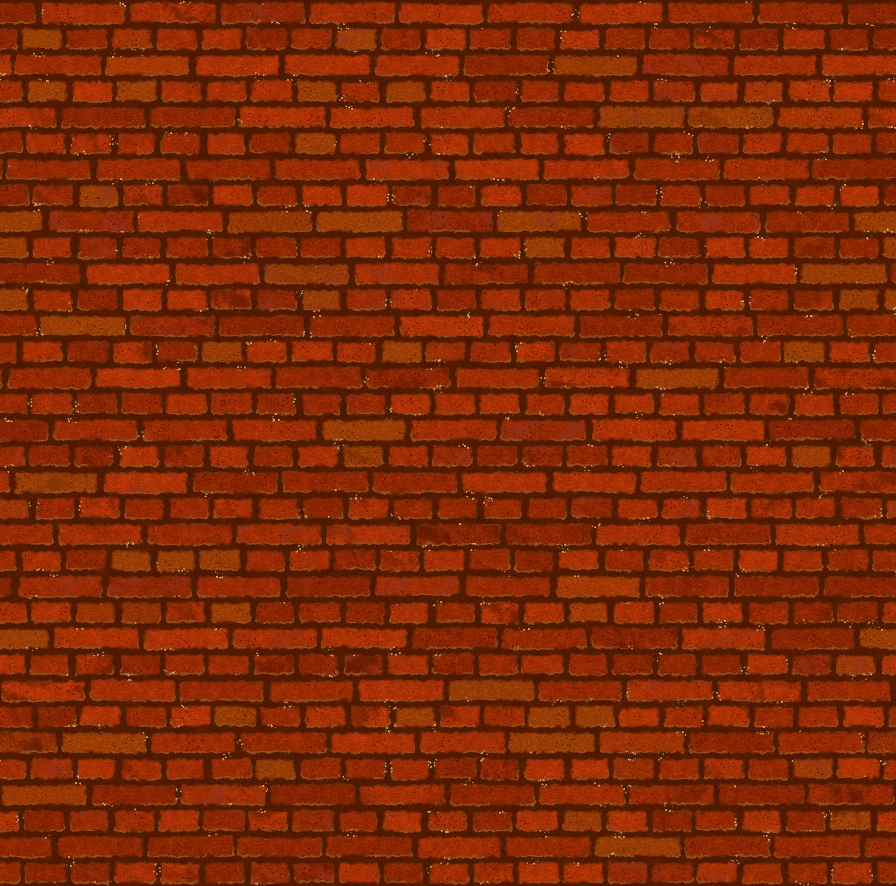
This texture is drawn by a Shadertoy shader. Its source:

```glsl
const float ROWS = 34.0;
const float SHORT_COUNT = 20.0;
const float LONG_COUNT = 10.0;
const float WALL_WIDTH = 34.4; // wall width in row heights

const vec3 MORTAR = vec3(0.32, 0.105, 0.0);
const vec3 BRICK_DARK = vec3(0.47, 0.12, 0.0);
const vec3 BRICK_BRIGHT = vec3(0.76, 0.225, 0.025);
const vec3 BRICK_ORANGE = vec3(0.67, 0.28, 0.02);
const vec3 BRICK_ASHEN = vec3(0.57, 0.20, 0.12);
const vec3 EDGE_BROWN = vec3(0.43, 0.15, 0.01);
const vec3 RIM_TAN = vec3(0.68, 0.37, 0.11);
const vec3 LIME = vec3(0.82, 0.72, 0.46);
const vec3 PIT = vec3(0.24, 0.06, 0.0);

vec2 hash2(vec2 p) {
    vec3 q = fract(p.xyx * vec3(0.1031, 0.1030, 0.0973));
    q += dot(q, q.yzx + 33.33);
    return fract((q.xx + q.yz) * q.zy);
}

// Distance to the nearest scattered point
float cellular(vec2 p) {
    vec2 cell = floor(p), f = p - cell;
    float nearest = 4.0;
    for (int j = -1; j <= 1; j++)
    for (int i = -1; i <= 1; i++) {
        vec2 o = vec2(i, j);
        vec2 r = o + hash2(cell + o) - f;
        nearest = min(nearest, dot(r, r));
    }
    return sqrt(nearest);
}

// Layered sines, roughly -1 to 1
float ripple(vec2 p) {
    float sum = 0.0, amp = 0.5;
    for (int i = 0; i < 4; i++) {
        sum += amp * sin(p.x + 1.7 * sin(p.y)) * cos(p.y * 0.9);
        p = mat2(1.2, 1.6, -1.6, 1.2) * p + 2.3;
        amp *= 0.6;
    }
    return sum;
}

float roundedBox(vec2 p, vec2 halfSize, float radius) {
    vec2 q = abs(p) - halfSize + radius;
    return length(max(q, 0.0)) + min(max(q.x, q.y), 0.0) - radius;
}

// Joint offset of a course, as a share of one brick
float courseShift(float row, float isLong) {
    float jitter = hash2(vec2(row, 7.0)).x - 0.5;
    float longShift = 0.5 * mod(floor(row * 0.5) + 1.0, 2.0) + 0.05 + 0.25 * jitter;
    return mix(0.6 + 0.4 * jitter, longShift, isLong);
}

// xy: position inside the brick, zw: brick index
vec4 brickCell(vec2 p, out float pitch) {
    float row = floor(p.y);
    float isLong = mod(row, 2.0);
    float count = mix(SHORT_COUNT, LONG_COUNT, isLong);
    pitch = WALL_WIDTH / count;
    float x = p.x / pitch - courseShift(row, isLong);
    vec2 local = vec2((fract(x) - 0.5) * pitch, fract(p.y) - 0.5);
    return vec4(local, mod(floor(x), count), row);
}

vec3 brickColor(vec2 p, vec2 id, float grain) {
    vec2 kind = hash2(id + 31.0), shade = hash2(id + 83.0);
    float mottle = cellular(p * 2.3 + 9.0) - 0.5;
    float streak = cellular(mat2(2.0, 5.0, -9.0, 5.0) * p + id) - 0.5;
    float tone = 0.56 + 0.55 * (shade.x - 0.5) + 0.3 * mottle + 0.35 * streak + 0.5 * grain;
    vec3 col = mix(BRICK_DARK, BRICK_BRIGHT, clamp(tone, 0.0, 1.15));
    vec3 orange = BRICK_ORANGE * (0.92 + 0.25 * grain + 0.15 * streak);
    col = mix(col, orange, 0.85 * smoothstep(0.84, 0.93, kind.x));
    // Ashen film on a few bricks
    float film = step(0.86, kind.y) * smoothstep(0.0, 0.5, ripple(p * 3.0));
    col = mix(col, BRICK_ASHEN, 0.6 * film);
    // Pits and soot, heavier on worn bricks
    float worn = smoothstep(0.75, 1.0, shade.y);
    float pits = smoothstep(0.22, 0.08, cellular(p * 5.0)) * step(0.3 - 0.35 * worn, ripple(p * 2.6));
    float soot = worn * smoothstep(-0.1, 0.6, ripple(p * 2.0 + 4.0));
    return mix(col, PIT, max(0.65 * pits, 0.5 * soot));
}

void mainImage(out vec4 fragColor, in vec2 fragCoord) {
    vec2 p = fragCoord / iResolution.xy * vec2(WALL_WIDTH, ROWS);
    float soft = 0.7 * ROWS / iResolution.y;
    float grain = cellular(p * 13.0) - 0.5;

    // Brick outline with uneven size and chipped edges
    vec2 bent = p + 0.045 * vec2(ripple(p * 1.6), ripple(p * 1.3 + 5.0));
    float pitch;
    vec4 cell = brickCell(bent, pitch);
    vec2 local = cell.xy, id = cell.zw;
    vec2 vary = hash2(id + 3.0);
    vec2 halfSize = vec2(pitch * 0.5 - 0.09, 0.385) - vec2(0.06, 0.03) * vary;
    float d = roundedBox(local + 0.04 * (vary.yx - 0.5), halfSize, 0.1);
    d += 0.10 * (cellular(p * 3.7) - 0.5) + 0.07 * grain;
    float inside = smoothstep(soft, -soft, d);

    // Mortar and brick faces
    vec3 mortar = MORTAR * (1.0 + 0.3 * grain + 0.1 * ripple(p * 4.0));
    vec3 face = brickColor(p, id, grain);
    face = mix(EDGE_BROWN, face, smoothstep(0.0, -0.09, d));
    vec3 col = mix(mortar, face, inside);

    // Broken tan rim, strongest along the lower edge
    float low = smoothstep(0.1, -0.35, local.y);
    float rim = smoothstep(0.035 + soft, 0.01, abs(d + 0.015));
    float broken = smoothstep(0.05, 0.45, ripple(p * 2.2 + 11.0) + 0.4 * low);
    col = mix(col, RIM_TAN, rim * broken * mix(0.25, 0.7, low));

    // Sparse lime flecks beside the joints
    float fleck = smoothstep(0.3, 0.18, cellular(p * 6.0 + 20.0));
    float patchy = smoothstep(0.17, 0.1, cellular(p * 0.6 + 3.0));
    float nearJoint = smoothstep(0.12, 0.03, abs(d));
    col = mix(col, LIME, 0.85 * fleck * patchy * nearJoint);

    fragColor = vec4(clamp(col, 0.0, 1.0), 1.0);
}
```
